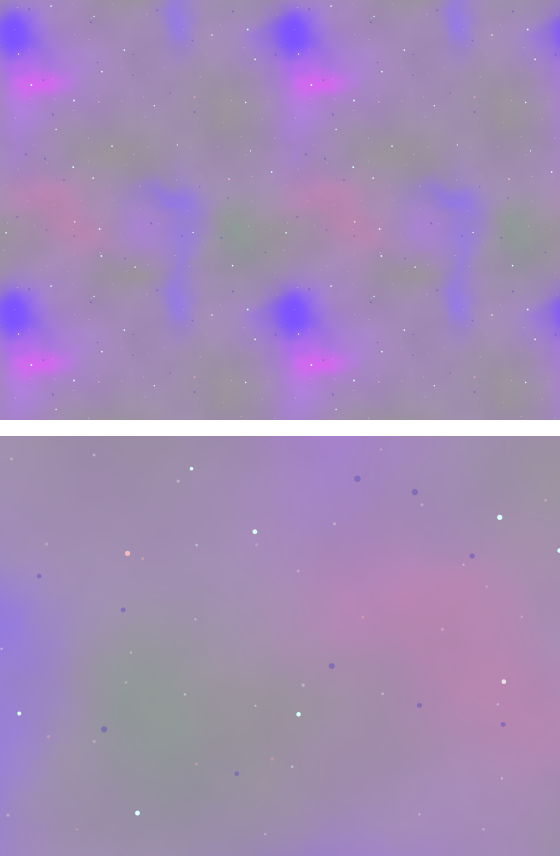
Top: the whole. Bottom: its middle third, enlarged.
Give the GLSL for this texture, as a WebGL 1 fragment shader.

```glsl
precision highp float;

uniform vec2 u_resolution;

const float TILES_DOWN = 1.5;      // two tiles span a 4:3 canvas
const float WARP = 0.09;           // bending of the cloud outlines
const float MOTTLE = 0.55;         // wispiness inside the clouds
const float GRAIN = 0.035;         // brightness variation of the haze
const float STAR_RADIUS = 0.0029;
const float DARK_RADIUS = 0.0036;
const float SPECK_RADIUS = 0.0018;

const vec3 HAZE = vec3(0.635, 0.545, 0.715);
const vec3 GREY = vec3(0.605, 0.575, 0.615);
const vec3 GREEN = vec3(0.555, 0.605, 0.585);
const vec3 ROSE = vec3(0.735, 0.520, 0.690);
const vec3 PURPLE = vec3(0.680, 0.480, 0.900);
const vec3 VIOLET = vec3(0.560, 0.440, 0.980);
const vec3 BLUE = vec3(0.480, 0.320, 1.000);
const vec3 MAGENTA = vec3(0.860, 0.390, 0.960);
const vec3 DARK_DOT = vec3(0.420, 0.360, 0.720);
const vec3 WARM_STAR = vec3(1.000, 0.620, 0.650);
const vec3 COOL_STAR = vec3(0.850, 1.000, 1.000);

vec2 hash2(vec2 p) {
  vec2 q = vec2(dot(p, vec2(127.1, 311.7)), dot(p, vec2(269.5, 183.3)));
  return fract(sin(q) * 43758.5);
}

// Gradient noise that wraps after a whole number of cells
float corner(vec2 cell, vec2 f, vec2 offset, float period) {
  float angle = 6.2832 * hash2(mod(cell + offset, period)).x;
  return dot(vec2(cos(angle), sin(angle)), f - offset);
}

float gradientNoise(vec2 p, float period) {
  vec2 cell = floor(p);
  vec2 f = p - cell;
  vec2 w = f * f * f * (f * (f * 6.0 - 15.0) + 10.0);
  float low = mix(corner(cell, f, vec2(0.0), period),
                  corner(cell, f, vec2(1.0, 0.0), period), w.x);
  float high = mix(corner(cell, f, vec2(0.0, 1.0), period),
                   corner(cell, f, vec2(1.0), period), w.x);
  return mix(low, high, w.y);
}

float fbm(vec2 p) {
  float sum = 0.0;
  float amplitude = 0.6;
  float frequency = 5.0;
  for (int i = 0; i < 5; i++) {
    sum += amplitude * gradientNoise(p * frequency, frequency);
    amplitude *= 0.5;
    frequency *= 2.0;
  }
  return sum;
}

// Soft elliptical cloud, wrapped around the tile edges
float cloud(vec2 p, vec2 center, vec2 size) {
  vec2 d = (fract(p - center + 0.5) - 0.5) / size;
  return exp(-dot(d, d));
}

// One jittered dot per occupied cell: x is coverage, y a random tint
vec2 dots(vec2 p, float cells, float chance, float radius, float seed, float pixel) {
  vec2 cell = mod(floor(p * cells), cells);
  vec2 pick = hash2(cell + seed);
  vec2 center = 0.1 + 0.8 * hash2(cell + seed + 41.0);
  float d = length(fract(p * cells) - center) / cells;
  float size = radius * mix(0.7, 1.1, pick.y);
  float cover = clamp((size - d) / pixel + 0.5, 0.0, 1.0);
  return vec2(cover * step(pick.x, chance), fract(pick.y * 17.0));
}

vec3 nebula(vec2 tile) {
  float wisps = fbm(tile + 0.37);
  vec2 p = tile + WARP * vec2(fbm(tile), fbm(tile + vec2(0.53, 0.21)));
  float body = 1.0 + MOTTLE * wisps;
  vec3 color = HAZE;

  // Dull gaps
  float gaps = cloud(p, vec2(0.42, 0.55), vec2(0.18, 0.13))
             + cloud(p, vec2(0.82, 0.40), vec2(0.16, 0.16))
             + cloud(p, vec2(0.94, 0.84), vec2(0.20, 0.13))
             + cloud(p, vec2(0.45, 0.98), vec2(0.12, 0.08));
  color = mix(color, GREY, min(gaps * body, 1.0));
  color = mix(color, GREEN, 0.75 * cloud(p, vec2(0.85, 0.85), vec2(0.10, 0.13)));

  // Rose and purple veils
  float rose = cloud(p, vec2(0.14, 0.69), vec2(0.12, 0.08))
             + cloud(p, vec2(0.25, 0.81), vec2(0.13, 0.11));
  color = mix(color, ROSE, min(0.75 * rose * body, 1.0));
  float purple = 0.80 * cloud(p, vec2(0.13, 0.22), vec2(0.19, 0.17))
               + 0.50 * cloud(p, vec2(0.07, 0.48), vec2(0.10, 0.16))
               + 0.55 * cloud(p, vec2(0.53, 0.83), vec2(0.10, 0.09));
  color = mix(color, PURPLE, min(purple * body, 1.0));

  // Violet column and the bright core
  float violet = 0.60 * cloud(p, vec2(0.59, 0.69), vec2(0.11, 0.06))
               + 0.45 * cloud(p, vec2(0.65, 0.84), vec2(0.06, 0.17))
               + 0.50 * cloud(p, vec2(0.64, 0.08), vec2(0.06, 0.11));
  color = mix(color, VIOLET, min(violet * body, 1.0));
  float blue = cloud(p, vec2(0.04, 0.13), vec2(0.11, 0.10));
  color = mix(color, BLUE, min(0.95 * blue * body, 1.0));
  float core = cloud(p, vec2(0.125, 0.29), vec2(0.075, 0.07));
  color = mix(color, MAGENTA, min(0.95 * core * body, 1.0));
  return color + GRAIN * wisps;
}

void main() {
  float pixel = TILES_DOWN / u_resolution.y;
  vec2 p = gl_FragCoord.xy * pixel;
  vec2 tile = fract(vec2(p.x, TILES_DOWN - p.y));
  vec3 color = nebula(tile);

  // Dark dots, faint specks, then bright stars
  vec2 dark = dots(tile, 8.0, 0.45, DARK_RADIUS, 3.0, pixel);
  color = mix(color, DARK_DOT, 0.6 * dark.x);
  vec2 speck = dots(tile, 13.0, 0.5, SPECK_RADIUS, 19.0, pixel);
  color = mix(color, mix(WARM_STAR, COOL_STAR, speck.y), 0.4 * speck.x);
  vec2 star = dots(tile, 7.0, 0.6, STAR_RADIUS, 57.0, pixel);
  color = mix(color, mix(WARM_STAR, COOL_STAR, smoothstep(0.0, 0.4, star.y)), star.x);

  gl_FragColor = vec4(color, 1.0);
}
```
